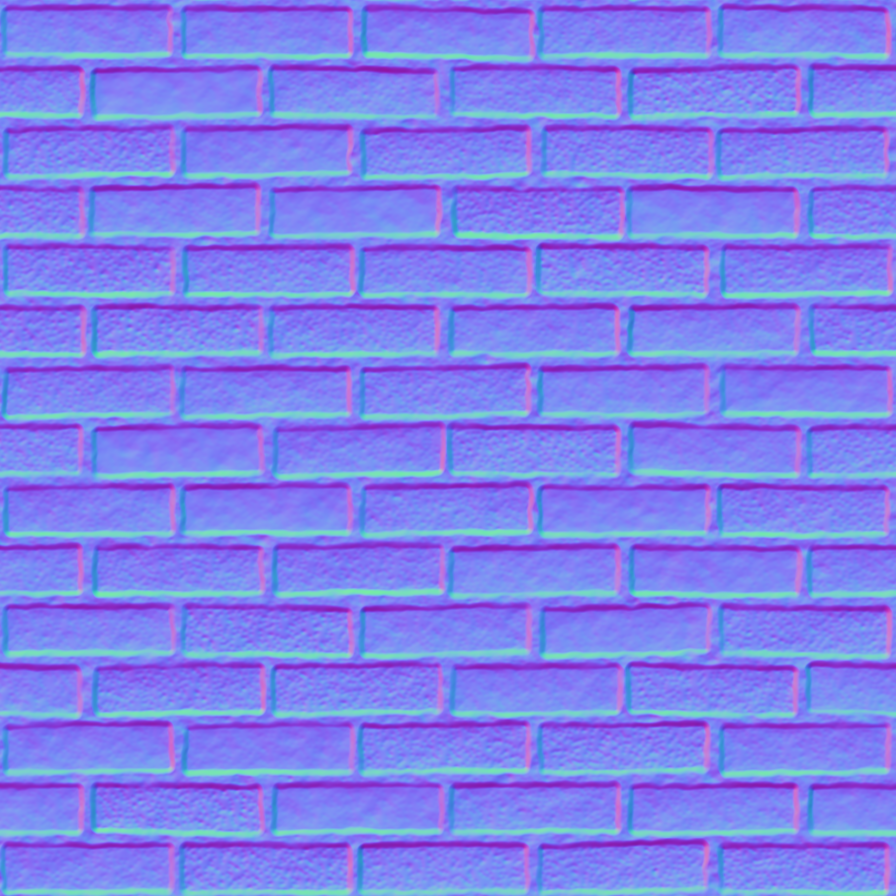
A Shadertoy shader for this texture map:

```glsl
// Tangent-space normal map of a worn running-bond brick wall
#define ROWS 15.0          // courses up the canvas
#define BRICK_LENGTH 3.0   // brick pitch, in course heights
#define BRICKS_ACROSS 5.0
#define JOINT 0.20         // mortar width, in course heights
#define BEVEL 0.12         // width of the sloped brick edge
#define RELIEF 0.108       // how far bricks stand out of the mortar
#define PILLOW 0.030       // bulge of each brick face
#define GRAIN 0.0085       // roughness of the brick faces
#define WOBBLE 0.034       // waviness of the brick edges
#define SIDE_SLOPE 0.58    // strength of the left and right slopes
#define SAMPLE_STEP 0.022  // half distance between slope samples

vec2 hash2(vec2 p) {
    p = vec2(dot(p, vec2(127.1, 311.7)), dot(p, vec2(269.5, 183.3)));
    return fract(sin(p) * 43758.5);
}

// Soft bumps around scattered points, one per cell; averages about 0.5
float cellular(vec2 p) {
    vec2 cell = floor(p), f = p - cell;
    float sum = 0.0;
    for (int y = -1; y <= 1; y++)
    for (int x = -1; x <= 1; x++) {
        vec2 o = vec2(x, y);
        vec2 d = o + hash2(cell + o) - f;
        sum += exp(-6.0 * dot(d, d));
    }
    return sum;
}

// Layered sines for slow surface undulation
float waves(vec2 p) {
    float sum = 0.0, amp = 0.5;
    for (int i = 0; i < 4; i++) {
        sum += amp * sin(p.x + 1.3 * sin(p.y)) * cos(p.y + 0.9 * sin(p.x));
        p = mat2(1.5, 1.1, -1.1, 1.5) * p + 2.7;
        amp *= 0.55;
    }
    return sum;
}

float roundedBox(vec2 p, vec2 halfSize, float radius) {
    vec2 d = abs(p) - halfSize + radius;
    return length(max(d, 0.0)) + min(max(d.x, d.y), 0.0) - radius;
}

float wallHeight(vec2 p) {
    // Running bond: every other course shifts by half a brick
    float row = floor(p.y);
    float shifted = p.x / BRICK_LENGTH + 0.5 * mod(row, 2.0);
    vec2 id = vec2(mod(floor(shifted), BRICKS_ACROSS), row);
    vec2 local = vec2((fract(shifted) - 0.5) * BRICK_LENGTH, fract(p.y) - 0.5);

    // Each brick sits a little off centre and slightly tilted
    vec2 place = hash2(id + 3.7) - 0.5;
    vec2 character = hash2(id + 19.2);
    local += place * vec2(0.09, 0.04);
    local.y += (character.y - 0.5) * 0.04 * local.x;

    // Wavy, chipped outline
    float coarse = cellular(p * vec2(3.2, 4.0)) - 0.5;
    float fine = cellular(p * vec2(9.0, 11.0)) - 0.5;
    float undulation = waves(p * 2.1);
    vec2 halfSize = 0.5 * (vec2(BRICK_LENGTH, 1.0) - JOINT);
    float edge = roundedBox(local, halfSize, 0.08);
    edge += WOBBLE * (waves(p * 1.7 + 8.0) + 0.5 * coarse + 0.15 * fine);
    float brick = 1.0 - smoothstep(-0.5 * BEVEL, 0.5 * BEVEL, edge);

    // Faces differ in grit and lean, and their rims are worn unevenly
    float roughness = mix(0.2, 1.3, character.x);
    float wear = 1.0 + 0.35 * waves(p * 1.4 + 3.0);
    float face = RELIEF * wear - PILLOW * 4.0 * local.y * local.y;
    face += 0.06 * place.x * local.y;
    face -= 0.024 * exp(min(edge, 0.0) * 10.0);
    face += GRAIN * roughness * fine + 0.016 * undulation + 0.010 * coarse;
    float mortar = 0.025 * coarse + 0.005 * fine + 0.024 * undulation;
    return mix(mortar, face, brick);
}

void mainImage(out vec4 fragColor, in vec2 fragCoord) {
    vec2 p = fragCoord / iResolution.xy * ROWS + vec2(0.03, 0.045);

    // Central differences give the surface slope
    vec2 e = vec2(SAMPLE_STEP, 0.0);
    vec2 slope = vec2(wallHeight(p + e.xy) - wallHeight(p - e.xy),
                      wallHeight(p + e.yx) - wallHeight(p - e.yx));
    slope *= vec2(SIDE_SLOPE, 1.0) / (2.0 * SAMPLE_STEP);

    // Green points down the canvas; a slight skew turns left edges teal
    vec3 normal = normalize(vec3(-slope.x, slope.y + 0.15 * slope.x, 1.0));
    vec3 color = (0.5 + 0.5 * normal) * vec3(1.0, 1.01, 0.965);
    color.r -= 0.04 * normal.y;
    color.b -= 0.16 * dot(normal.xy, normal.xy);
    fragColor = vec4(color, 1.0);
}
```
